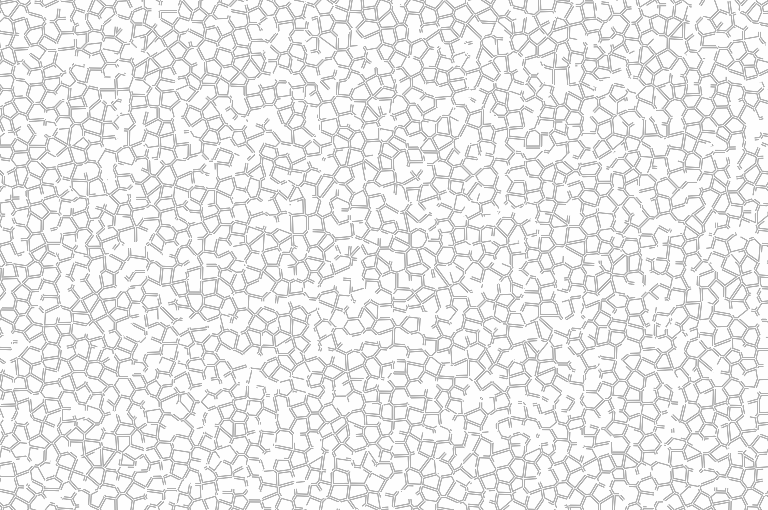
Give the GLSL for this pattern, as a Shadertoy shader.

```glsl
const float ROWS = 35.0;
const vec2 JITTER = vec2(0.66, 0.8);
const float HALF_GAP = 0.07;
const float LINE_WIDTH = 0.034;
const float SOFTNESS = 1.3;
const vec3 PAPER = vec3(0.995);
const vec3 INK = vec3(0.18);

vec2 hash22(vec2 p) {
    vec3 q = fract(p.xyx * vec3(0.1031, 0.1030, 0.0973));
    q += dot(q, q.yzx + 33.33);
    return fract((q.xx + q.yz) * q.zy);
}

// Jittered seed on columns staggered by half a cell
vec2 seedPosition(vec2 id) {
    vec2 stagger = vec2(0.0, 0.5 * mod(id.x, 2.0));
    return id + stagger + 0.5 + JITTER * (hash22(id + 17.0) - 0.5);
}

vec2 nearestSeed(vec2 p) {
    vec2 home = floor(p), best = home;
    float bestDistance = 1e3;
    for (int y = -2; y <= 2; y++)
    for (int x = -2; x <= 2; x++) {
        vec2 id = home + vec2(x, y);
        vec2 offset = seedPosition(id) - p;
        float d = dot(offset, offset);
        if (d < bestDistance) {
            bestDistance = d;
            best = id;
        }
    }
    return best;
}

// Distance to the closest cell border in x, seed of the far side in yz
vec3 nearestBorder(vec2 p, vec2 cell) {
    vec2 seed = seedPosition(cell);
    vec3 border = vec3(1e3, cell);
    for (int y = -2; y <= 2; y++)
    for (int x = -2; x <= 2; x++) {
        if (x == 0 && y == 0) continue;
        vec2 id = cell + vec2(x, y);
        vec2 other = seedPosition(id);
        float d = dot(0.5 * (seed + other) - p, normalize(other - seed));
        if (d < border.x) border = vec3(d, id);
    }
    return border;
}

// Position along a border, the same from both of its sides
float alongBorder(vec2 p, vec2 a, vec2 b) {
    vec2 normal = normalize(b - a);
    vec2 tangent = vec2(-normal.y, normal.x);
    if (tangent.y < 0.0) tangent = -tangent;
    return dot(p - 0.5 * (a + b), tangent);
}

// Whole, cut short or missing stroke, chosen by its key
float strokeKept(vec2 key, float along, float missing, float cutShort, float blur) {
    vec2 h = hash22(key);
    if (h.x < missing) return 0.0;
    if (h.x > missing + cutShort) return 1.0;
    float direction = h.y < 0.5 ? -1.0 : 1.0;
    float cut = 0.4 * (fract(h.y * 2.0) - 0.5);
    return smoothstep(-0.5 * blur, 0.5 * blur, along * direction - cut);
}

// Share of the filter width covered by a thin line
float lineCoverage(float d, float width, float blur) {
    float low = max(d - 0.5 * blur, -0.5 * width);
    float high = min(d + 0.5 * blur, 0.5 * width);
    return max(high - low, 0.0) / blur;
}

float sideKept(vec2 from, vec2 to, float along, float blur) {
    return strokeKept(from * 3.17 + to * 7.31 + 41.0, along, 0.02, 0.07, blur);
}

void mainImage(out vec4 fragColor, in vec2 fragCoord) {
    vec2 p = fragCoord / iResolution.y * ROWS + 8.0;
    float blur = SOFTNESS * ROWS / iResolution.y;

    vec2 cell = nearestSeed(p);
    vec3 border = nearestBorder(p, cell);
    vec2 other = border.yz;
    float along = alongBorder(p, seedPosition(cell), seedPosition(other));

    // Twin lines, one on each side of the border
    float nearLine = lineCoverage(border.x - HALF_GAP, LINE_WIDTH, blur)
                   * sideKept(cell, other, along, blur);
    float farLine = lineCoverage(border.x + HALF_GAP, LINE_WIDTH, blur)
                  * sideKept(other, cell, along, blur);
    float pairKept = strokeKept(cell + other + 5.0, along, 0.02, 0.18, blur);

    float ink = min((nearLine + farLine) * pairKept, 1.0);
    fragColor = vec4(mix(PAPER, INK, ink), 1.0);
}
```
